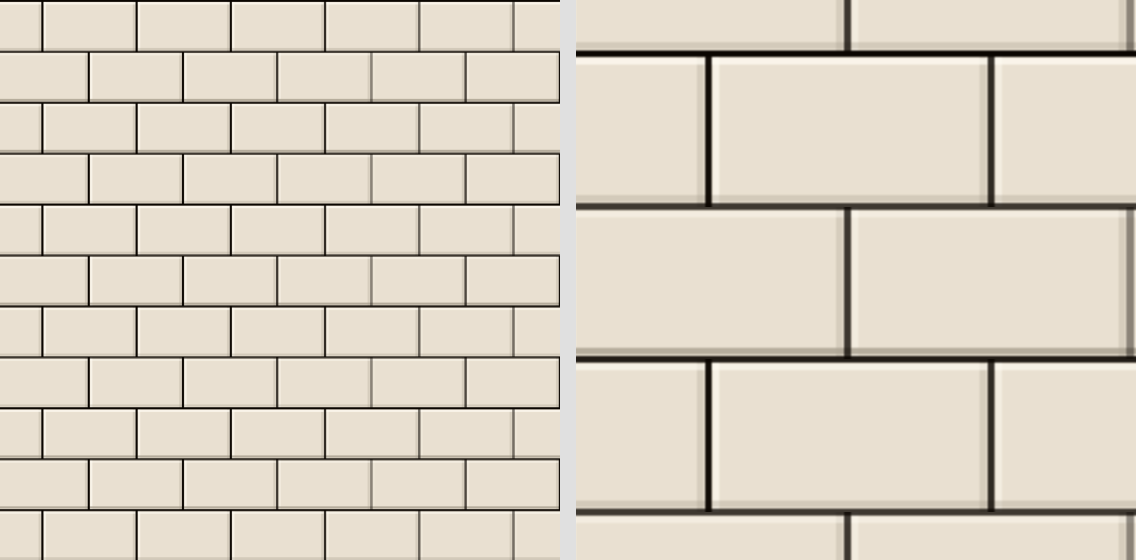
Left, the full canvas; right, a detail of the centre.
Write a Shadertoy shader that draws this pattern.

```glsl
// Cream tiles in a running bond with thin dark joints.
// Signed distances to the nearest bed and head joint give the ink line, a lit
// edge after it and a shaded edge before it; ink strength varies per joint.

#define ROWS 10.995       // courses down the canvas
#define COLS 5.944        // tiles across the canvas
#define FIRST_BED 0.0015  // first bed joint, from the top
#define FIRST_HEAD 0.0757 // first head joint, from the left
#define BOND_SHIFT 0.492  // offset of odd courses, in tiles
#define JOINT_HALF 0.0019 // half width of a joint
#define SOFTNESS 0.0011   // blur of joint edges
#define FACE vec3(0.915, 0.880, 0.818)
#define LIGHT vec3(1.0, 0.985, 0.95)
#define SHADE vec3(0.66, 0.625, 0.56)
#define INK vec3(0.04, 0.02, 0.0)

// Soft band of the given half width centred on zero.
float band(float d, float halfWidth, float soft) {
    return 1.0 - smoothstep(halfWidth - soft, halfWidth + soft, abs(d));
}

// Lit edge after a joint and shaded edge before it.
vec3 bevel(vec3 color, float d, float lit, float shaded, float soft) {
    color = mix(color, LIGHT, lit * band(d - 2.4 * JOINT_HALF, JOINT_HALF, soft));
    return mix(color, SHADE, shaded * band(d + 2.6 * JOINT_HALF, JOINT_HALF, soft));
}

// Joint line; fainter joints spread a little wider.
vec3 inkLine(vec3 color, float d, float ink, float soft) {
    return mix(color, INK, ink * band(d, JOINT_HALF * (1.4 - 0.4 * ink), soft));
}

// Head joints fade around a different place in even and odd courses.
float headInk(float x, float odd) {
    float center = mix(0.86, 0.68, odd);
    float spread = mix(0.27, 0.19, odd);
    float t = (x - center) / spread;
    return 1.0 - mix(0.50, 0.58, odd) * exp(-t * t);
}

// Bed joints alternate between strong and weaker ink.
float bedInk(float index) {
    float a = 1.5707963 * index;
    return clamp(0.86 + 0.09 * cos(2.0 * a) + 0.05 * cos(a), 0.0, 1.0);
}

// Some bed joints carry a heavier shade above them.
float bedShade(float index) {
    float phase = fract(index * 0.2833);
    float heavy = smoothstep(0.42, 0.55, phase) * (1.0 - smoothstep(0.88, 0.96, phase));
    return 0.35 + 0.45 * heavy;
}

void mainImage(out vec4 fragColor, in vec2 fragCoord) {
    vec2 uv = fragCoord / iResolution.xy;
    float soft = max(SOFTNESS, 0.7 / iResolution.y);

    // Bed joints, counted down from the top
    float v = (1.0 - uv.y - FIRST_BED) * ROWS;
    float bed = floor(v + 0.5);
    float bedDist = (v - bed) / ROWS;

    // Head joints, shifted in every other course
    float odd = mod(floor(v), 2.0);
    float start = FIRST_HEAD + odd * BOND_SHIFT / COLS;
    float head = floor((uv.x - start) * COLS + 0.5);
    float headX = start + head / COLS;
    float headDist = uv.x - headX;

    float headStrength = headInk(headX, odd);
    float bedStrength = bedInk(bed);

    // Tile face and edges, then joints on top
    vec3 color = FACE;
    color = bevel(color, headDist, 0.7 * headStrength * headStrength, 0.3, soft);
    color = bevel(color, bedDist, 0.75 * bedStrength * bedStrength, bedShade(bed), soft);
    color = inkLine(color, headDist, headStrength, soft);
    color = inkLine(color, bedDist, bedStrength, soft);

    fragColor = vec4(color, 1.0);
}
```
